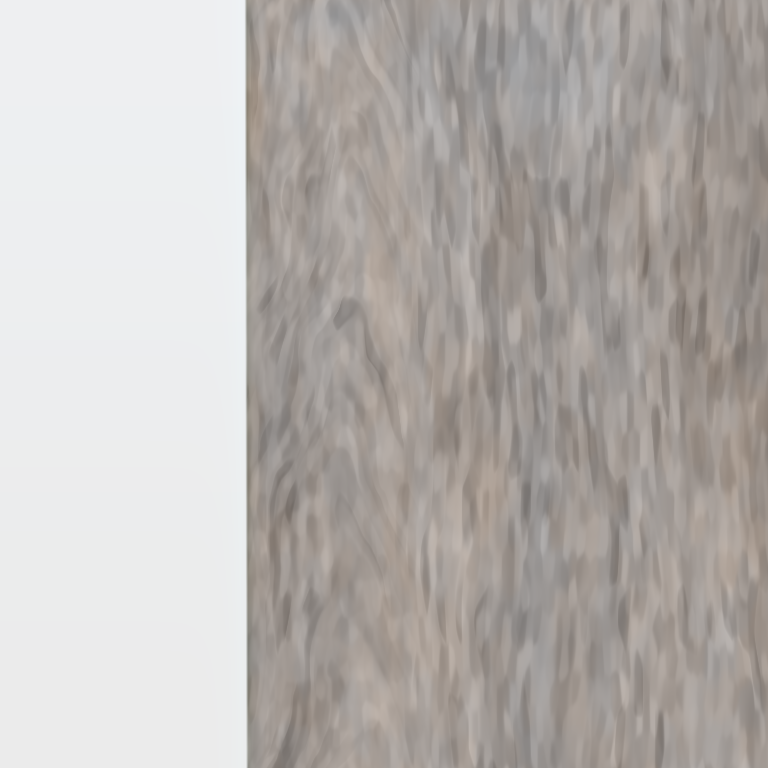
This texture is drawn by a three.js fragment shader. Its source:

```glsl
varying vec2 vUv;

#define EDGE_X 0.321
#define EDGE_SOFT 0.0022
#define WALL_LOW vec3(0.920, 0.922, 0.922)
#define WALL_HIGH vec3(0.932, 0.938, 0.946)
#define WOOD vec3(0.626, 0.600, 0.582)
#define WARM vec3(0.042, 0.003, -0.032)
#define COOL vec3(-0.035, -0.004, 0.025)
#define ARCH_X 0.458
#define ARCH_WIDTH 0.095
#define ARCH_STEEP 4.2
#define GRAIN 0.19
#define PORE 0.13

vec2 hash2(vec2 p) {
  vec2 q = vec2(dot(p, vec2(127.1, 311.7)), dot(p, vec2(269.5, 183.3)));
  return fract(sin(q) * 43758.55);
}

// Smooth cellular noise: blends random cell tones by distance, centred on zero
float cells(vec2 p) {
  vec2 base = floor(p);
  float tone = 0.0;
  float total = 0.0;
  for (int j = -1; j <= 1; j++) {
    for (int i = -1; i <= 1; i++) {
      vec2 cell = base + vec2(float(i), float(j));
      vec2 h = hash2(cell);
      vec2 d = cell + 0.15 + 0.7 * h - p;
      float weight = exp(-7.0 * dot(d, d));
      tone += weight * hash2(cell + 71.3).x;
      total += weight;
    }
  }
  return tone / total - 0.5;
}

// Soft elliptical patch
float patchAt(vec2 p, vec2 centre, vec2 size) {
  vec2 d = (p - centre) / size;
  return exp(-dot(d, d));
}

// Thin dark slits where the tone falls low
float pores(float tone) {
  return smoothstep(0.12, 0.42, -tone);
}

// Long fibres running up the board
float fibres(vec2 p) {
  p.x += 0.006 * sin(p.y * 8.0 + p.x * 11.0) + 0.002 * sin(p.y * 27.0 + p.x * 35.0);
  float broad = cells(p * vec2(26.0, 3.5));
  float medium = cells(p * vec2(62.0, 10.0) + 13.0);
  float fine = cells(p * vec2(115.0, 25.0) + 37.0);
  float slit = pores(cells(p * vec2(80.0, 13.0) + 61.0));
  return GRAIN * (0.22 * broad + 0.40 * medium + 0.62 * fine) + PORE * (0.12 - 0.6 * slit);
}

// Pointed growth rings stacked along one axis, with fibres following their legs
float arches(vec2 p) {
  float axis = ARCH_X + 0.012 * sin(p.y * 10.0 + 1.0) + 0.005 * sin(p.y * 31.0);
  float dx = p.x - axis;
  float rise = p.y + ARCH_STEEP * (sqrt(dx * dx + 0.0004) - 0.02);
  rise += 0.012 * sin(p.x * 70.0 + p.y * 13.0) + 0.035 * cells(p * vec2(34.0, 19.0));
  float along = p.x * 20.0 + p.y * 11.0;
  float wide = cells(vec2(rise * 13.0, along * 0.6) + 5.0);
  float thin = cells(vec2(rise * 27.0, along * 1.5) + 29.0);
  float slit = pores(cells(vec2(rise * 20.0, along) + 43.0));
  float speck = cells(p * vec2(95.0, 36.0) + 17.0);
  return GRAIN * (0.32 * wide + 0.50 * thin + 0.42 * speck) + PORE * (0.12 - 0.7 * slit);
}

vec3 wood(vec2 p) {
  float dx = (p.x - ARCH_X + 0.03) / (ARCH_WIDTH + 0.01);
  float archMask = 0.9 * exp(-dx * dx * dx * dx);
  float grain = mix(fibres(p), arches(p), archMask);

  // Slow tone changes and worn patches
  float shade = 0.04 * cells(p * vec2(9.0, 3.0) + 3.0);
  shade += 0.035 * cells(p * vec2(26.0, 15.0) + 51.0);
  shade += 0.025 * patchAt(p, vec2(0.47, 0.78), vec2(0.14, 0.25));
  shade -= 0.055 * patchAt(p, vec2(0.37, 0.44), vec2(0.055, 0.13));
  shade -= 0.050 * patchAt(p, vec2(0.70, 0.44), vec2(0.025, 0.07));
  shade -= 0.035 * patchAt(p, vec2(0.72, 0.16), vec2(0.06, 0.20));
  shade -= 0.050 * patchAt(p, vec2(0.95, 0.78), vec2(0.10, 0.23));
  shade -= 0.085 * patchAt(p, vec2(1.0, 0.40), vec2(0.025, 0.12));

  // Brown and blue-grey stains
  float hue = 0.1 + 0.40 * cells(p * vec2(17.0, 5.0) + 83.0);
  hue += 0.55 * cells(p * vec2(50.0, 18.0) + 97.0);
  hue += 0.50 * patchAt(p, vec2(0.64, 0.34), vec2(0.035, 0.08));
  hue += 0.35 * patchAt(p, vec2(0.54, 0.17), vec2(0.09, 0.18));
  hue += 0.20 * patchAt(p, vec2(0.92, 0.38), vec2(0.09, 0.22));
  hue += 0.40 * patchAt(p, vec2(0.33, 0.86), vec2(0.02, 0.07));
  hue -= 0.75 * patchAt(p, vec2(0.70, 0.92), vec2(0.13, 0.10));
  hue -= 0.80 * patchAt(p, vec2(0.45, 0.98), vec2(0.05, 0.03));
  hue -= 0.40 * patchAt(p, vec2(0.70, 0.28), vec2(0.05, 0.22));
  hue -= 0.40 * patchAt(p, vec2(0.37, 0.46), vec2(0.06, 0.12));

  vec3 stain = max(hue, 0.0) * WARM + max(-hue, 0.0) * COOL;
  return WOOD + stain + shade + grain;
}

vec3 wall(vec2 p) {
  vec3 tone = mix(WALL_LOW, WALL_HIGH, smoothstep(0.0, 1.0, p.y));
  float rim = exp(-abs(p.x - EDGE_X + 0.008) * 75.0);
  return tone + rim * vec3(0.0, 0.012, 0.014);
}

void main() {
  // Board edge leans slightly, with a narrow dark rim
  float edge = EDGE_X + 0.002 * (0.5 - vUv.y);
  float d = vUv.x - edge;
  vec3 board = wood(vUv);
  board -= vec3(0.10, 0.075, 0.095) * exp(-max(d, 0.0) * 190.0);
  vec3 color = mix(wall(vUv), board, smoothstep(-EDGE_SOFT, EDGE_SOFT, d));
  gl_FragColor = vec4(clamp(color, 0.0, 1.0), 1.0);
}
```
